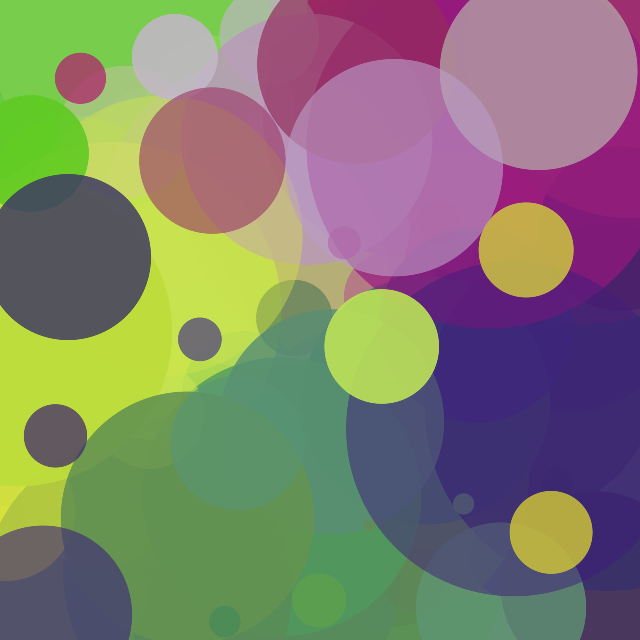
A three.js fragment shader for this background:

```glsl
// Overlapping translucent discs of many sizes, flat coloured and crisp edged.
// Centres and radii follow low-discrepancy sequences; each disc takes the tint
// of the nearest home region, and the last, smaller discs borrow a far tint.
varying vec2 vUv;

vec3 hash3(float n) {
  vec3 p = fract(n * vec3(0.1031, 0.1030, 0.0973));
  p += dot(p, p.yzx + 33.33);
  return fract((p.xxy + p.yzz) * p.zyx);
}

// Keeps the tint if its home is closer than the best one so far.
void offerTint(vec2 place, vec2 home, vec3 tint, float luck, inout float best, inout vec3 chosen) {
  float score = distance(place, home) + 0.1 * luck;
  if (score < best) {
    best = score;
    chosen = tint;
  }
}

vec3 discTint(vec2 place, float id) {
  vec3 a = hash3(id + 211.0);
  vec3 b = hash3(id + 347.0);
  float best = 9.0;
  vec3 tint = vec3(0.0);
  offerTint(place, vec2(0.52, 0.20), vec3(0.34, 0.55, 0.38), a.x, best, tint); // sage
  offerTint(place, vec2(0.27, 0.86), vec3(0.75, 0.67, 0.73), a.y, best, tint); // lilac
  offerTint(place, vec2(0.92, 0.43), vec3(0.25, 0.18, 0.43), a.z, best, tint); // navy
  offerTint(place, vec2(0.10, 0.47), vec3(0.81, 0.85, 0.27), b.x, best, tint); // yellow
  offerTint(place, vec2(0.80, 0.82), vec3(0.64, 0.15, 0.43), b.y, best, tint); // crimson
  offerTint(place, vec2(0.00, 0.92), vec3(0.36, 0.86, 0.18), b.z, best, tint); // green
  return clamp(tint + 0.15 * (hash3(id + 503.0) - 0.5), 0.0, 1.0);
}

void main() {
  vec3 color = vec3(0.42, 0.52, 0.47);

  // Paint from the bottom disc to the top one.
  for (int i = 0; i < 78; i++) {
    float id = float(i);
    vec2 centre = fract(id * vec2(0.75488, 0.56984));
    float size = fract(id * 0.61803 + 0.6);
    float luck = hash3(id + 89.0).x;

    // Large discs, tinted by the region they lie in.
    vec2 place = centre;
    float radius = 0.008 + 0.32 * size * (1.05 - 0.003 * id);
    float opacity = mix(0.35, 0.96, sqrt(luck));

    // Smaller accents on top, tinted from the mirrored side.
    if (i >= 64) {
      place.x = 1.0 - centre.x;
      radius = 0.008 + 0.17 * size;
      opacity = mix(0.6, 0.95, luck);
    }

    float edge = distance(vUv, centre) - radius;
    float cover = 1.0 - smoothstep(-0.0007, 0.0007, edge);
    color = mix(color, discTint(place, id), cover * opacity);
  }

  gl_FragColor = vec4(color, 1.0);
}
```
